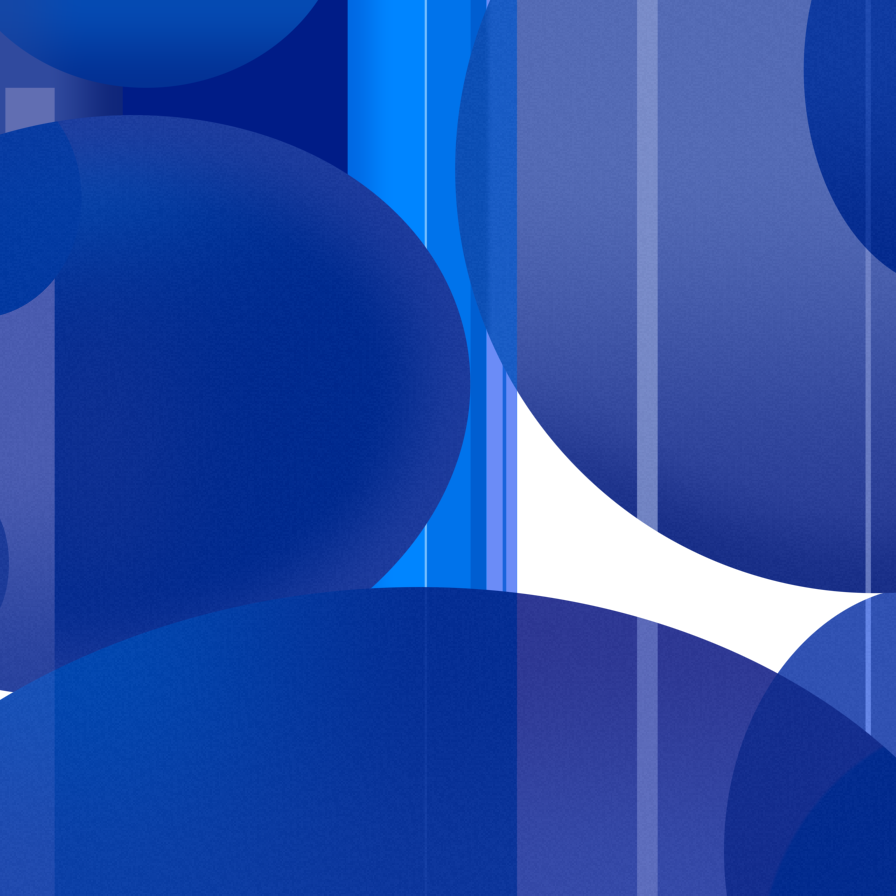
Reproduce this background procedurally as a Shadertoy shader.

```glsl
float hash(vec2 p) {
    return fract(sin(dot(p, vec2(127.1, 311.7))) * 43758.5453);
}

float ellipse(vec2 p, vec2 center, vec2 radii, float angle) {
    float c = cos(angle), s = sin(angle);
    vec2 q = mat2(c, -s, s, c) * (p - center);
    float k = length(q / radii);
    return k * (k - 1.0) / max(length(q / (radii * radii)), 1e-4);
}

float cover(float d, float px) {
    return smoothstep(px, -px, d);
}

float band(float x, float a, float b, float px) {
    return cover(max(a - x, x - b), px);
}

float glow(vec2 p, vec2 center, vec2 size) {
    vec2 q = (p - center) / size;
    return exp(-dot(q, q));
}

// Blue column with narrow vertical facets
vec3 pillar(vec3 base, vec2 p, float px) {
    vec3 bright = mix(vec3(0.0, 0.41, 0.89), vec3(0.0, 0.52, 1.0), smoothstep(0.388, 0.44, p.x));
    vec3 lilac = vec3(0.42, 0.55, 0.97);
    vec3 col = mix(base, bright, band(p.x, 0.388, 0.577, px));
    col = mix(col, vec3(0.0, 0.45, 0.92), band(p.x, 0.475, 0.525, px));
    col = mix(col, vec3(0.0, 0.37, 0.82), band(p.x, 0.525, 0.543, px));
    col = mix(col, lilac, band(p.x, 0.543, 0.577, px));
    col = mix(col, vec3(0.1, 0.39, 0.86), band(p.x, 0.561, 0.565, px));
    return mix(col, vec3(0.45, 0.74, 1.0), band(p.x, 0.474, 0.4765, px));
}

vec3 backdrop(vec2 p, float px) {
    vec3 navy = vec3(0.0, 0.11, 0.53);
    vec3 col = mix(vec3(1.0), navy, band(p.x, 0.061, 0.4, px));
    vec3 pocket = mix(vec3(0.19, 0.29, 0.62), vec3(0.06, 0.15, 0.48), smoothstep(0.05, 0.135, p.x));
    col = mix(col, pocket, band(p.x, -0.1, 0.137, px) * step(0.8, p.y));
    float pane = band(p.x, 0.006, 0.061, px) * band(p.y, 0.85, 0.902, px);
    col = mix(col, vec3(0.38, 0.43, 0.7), pane);
    return pillar(col, p, px);
}

vec3 upperLeftGlass(vec2 p) {
    vec3 col = mix(vec3(0.01, 0.19, 0.58), vec3(0.02, 0.29, 0.7), smoothstep(0.9, 1.0, p.y));
    return mix(col, vec3(0.12, 0.27, 0.62), 0.6 * smoothstep(0.1, 0.0, p.x));
}

vec3 leftGlass(vec2 p, float d, float px) {
    vec3 col = mix(vec3(0.0, 0.165, 0.56), vec3(0.02, 0.28, 0.68), glow(p, vec2(0.05, 0.82), vec2(0.22, 0.13)));
    col = mix(col, vec3(0.13, 0.24, 0.62), 0.85 * smoothstep(-0.12, 0.0, d));
    col = mix(col, vec3(0.09, 0.2, 0.58), 0.6 * glow(p, vec2(0.1, 0.5), vec2(0.12, 0.2)));
    // Frosted side strip, cut by two rounded shadows
    vec3 frost = mix(vec3(0.16, 0.26, 0.62), vec3(0.29, 0.36, 0.69), smoothstep(0.22, 0.5, p.y));
    float upper = ellipse(p, vec2(-0.026, 0.779), vec2(0.117, 0.134), 0.0);
    float lower = ellipse(p, vec2(-0.026, 0.371), vec2(0.036, 0.072), 0.0);
    float strip = band(p.x, -0.1, 0.061, px) * step(p.y, 0.75);
    col = mix(col, frost, strip * cover(-upper, px));
    col = mix(col, vec3(0.01, 0.23, 0.64), 0.8 * cover(upper, px));
    return mix(col, vec3(0.11, 0.23, 0.6), cover(lower, px));
}

vec3 rightGlass(vec2 p, float d, float px) {
    vec3 frost = mix(vec3(0.16, 0.24, 0.59), vec3(0.33, 0.42, 0.71), smoothstep(0.38, 0.85, p.y));
    frost = mix(frost, vec3(0.07, 0.16, 0.51), 0.7 * smoothstep(-0.11, 0.0, d) * smoothstep(0.6, 0.38, p.y));
    vec3 overPillar = mix(vec3(0.05, 0.31, 0.71), vec3(0.1, 0.36, 0.77), smoothstep(0.54, 0.55, p.x));
    vec3 col = mix(overPillar, frost, smoothstep(0.577 - px, 0.577 + px, p.x));
    col = mix(col, vec3(0.5, 0.57, 0.8), 0.85 * band(p.x, 0.711, 0.734, px));
    col = mix(col, vec3(0.47, 0.54, 0.8), 0.8 * band(p.x, 0.966, 0.972, px));
    // Dark inner disc
    float inner = ellipse(p, vec2(1.068, 0.922), vec2(0.171, 0.247), 0.0);
    vec3 dark = mix(vec3(0.02, 0.17, 0.56), vec3(0.06, 0.23, 0.63), smoothstep(0.7, 0.95, p.y));
    dark += 0.06 * band(p.x, 0.966, 0.972, px);
    return mix(col, dark, cover(inner, px));
}

vec3 lowerGlass(vec2 p, float sideDisc, float px) {
    vec3 col = mix(vec3(0.01, 0.28, 0.69), vec3(0.02, 0.18, 0.58), smoothstep(0.08, 0.52, p.x));
    col = mix(col, vec3(0.07, 0.23, 0.63), 0.6 * smoothstep(0.28, 0.0, p.y));
    col += vec3(0.08, 0.04, 0.03) * band(p.x, -0.1, 0.061, px);
    col += 0.03 * band(p.x, 0.474, 0.4765, px);
    vec3 frost = mix(vec3(0.21, 0.29, 0.66), vec3(0.18, 0.22, 0.58), smoothstep(0.0, 0.3, p.y));
    col = mix(col, frost, smoothstep(0.577 - px, 0.577 + px, p.x));
    col = mix(col, vec3(0.4, 0.46, 0.76), 0.8 * band(p.x, 0.711, 0.734, px));
    // Overlapping discs on the right
    float deepDisc = ellipse(p, vec2(1.107, -0.081), vec2(0.26, 0.28), 0.0);
    col = mix(col, vec3(0.08, 0.18, 0.56), cover(sideDisc, px));
    return mix(col, vec3(0.01, 0.17, 0.56), cover(deepDisc, 3.0 * px));
}

void mainImage(out vec4 fragColor, in vec2 fragCoord) {
    vec2 p = fragCoord / iResolution.xy;
    float px = 0.8 / iResolution.y;
    float topLeft = ellipse(p, vec2(0.163, 1.104), vec2(0.224, 0.202), 0.0);
    float left = ellipse(p, vec2(0.117, 0.547), vec2(0.41, 0.322), 0.161);
    float right = ellipse(p, vec2(0.977, 0.811), vec2(0.469, 0.473), 0.0);
    float side = ellipse(p, vec2(1.042, 0.05), vec2(0.234, 0.297), 0.0);
    float lower = ellipse(p, vec2(0.43, -0.22), vec2(0.731, 0.563), 0.097);

    // Glass layers from back to front
    vec3 col = backdrop(p, px);
    col = mix(col, upperLeftGlass(p), cover(topLeft, px));
    col = mix(col, leftGlass(p, left, px), cover(left, px));
    vec3 sideColor = vec3(0.19, 0.32, 0.7) + 0.2 * band(p.x, 0.966, 0.972, px);
    col = mix(col, sideColor, cover(side, px));
    col = mix(col, rightGlass(p, right, px), cover(right, px));
    col = mix(col, lowerGlass(p, side, px), cover(lower, px));

    // Fine grain on the glass
    float glass = cover(min(min(left, right), min(lower, side)), px);
    col += 0.025 * glass * (hash(floor(p * 512.0)) - 0.5);
    fragColor = vec4(clamp(col, 0.0, 1.0), 1.0);
}
```
